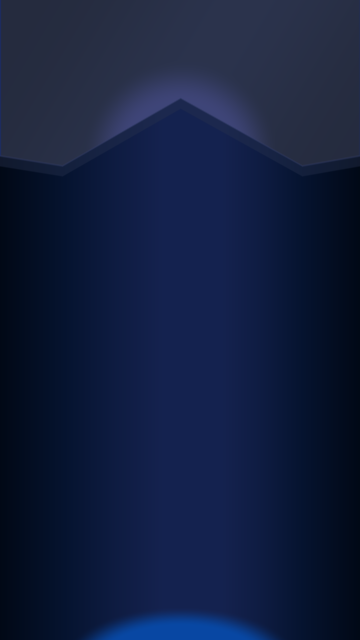
Write a WebGL 1 fragment shader that draws this background.

```glsl
precision highp float;
// A dark blue hall under a slate canopy with a zigzag lower edge.
// The canopy is a piecewise linear height with a translucent rim below it;
// a soft violet disc glows behind its peak, a blue ellipse at the floor.

uniform vec2 u_resolution;

// Lengths are fractions of the canvas width, heights measured from the top.
const float ASPECT = 1.7778;
const float PEAK_X = 0.502;
const float PEAK_Y = 0.273;
const float VALLEY_Y = 0.461;
const float SIDE_Y = 0.433;
const float LEFT_VALLEY = 0.174;
const float RIGHT_VALLEY = 0.840;
const float RIM_DEPTH = 0.029;

const vec3 WALL_EDGE = vec3(0.004, 0.033, 0.085);
const vec3 WALL_SIDE = vec3(0.020, 0.075, 0.185);
const vec3 WALL_MID = vec3(0.055, 0.108, 0.255);
const vec3 WALL_CENTER = vec3(0.080, 0.133, 0.308);
const vec3 SLATE = vec3(0.145, 0.170, 0.245);
const vec3 SLATE_LIGHT = vec3(0.168, 0.200, 0.300);
const vec3 RIM = vec3(0.150, 0.190, 0.300);
const vec3 RIM_LINE = vec3(0.210, 0.250, 0.430);
const vec3 SIDE_LINE = vec3(0.100, 0.170, 0.420);
const vec3 PEAK_GLOW = vec3(0.245, 0.270, 0.470);
const vec3 FLOOR_GLOW = vec3(0.030, 0.280, 0.640);

const vec2 PEAK_GLOW_CENTER = vec2(0.502, 0.440);
const vec2 FLOOR_GLOW_CENTER = vec2(0.502, 1.854);
const vec2 FLOOR_GLOW_RADII = vec2(0.278, 0.139);

float ramp(float a, float b, float x) {
  return clamp((x - a) / (b - a), 0.0, 1.0);
}

// Height of the canopy edge at x
float canopyEdge(float x) {
  float y = mix(SIDE_Y, VALLEY_Y, ramp(0.0, LEFT_VALLEY, x));
  y = mix(y, PEAK_Y, ramp(LEFT_VALLEY, PEAK_X, x));
  y = mix(y, VALLEY_Y, ramp(PEAK_X, RIGHT_VALLEY, x));
  return mix(y, SIDE_Y, ramp(RIGHT_VALLEY, 1.0, x));
}

// Horizontal wall gradient, brightest around the middle
vec3 wallColor(float x) {
  vec3 left = mix(WALL_EDGE, WALL_SIDE, ramp(0.0, 0.18, x));
  left = mix(left, WALL_MID, ramp(0.18, 0.32, x));
  left = mix(left, WALL_CENTER, ramp(0.32, 0.45, x));
  vec3 right = mix(WALL_CENTER, WALL_MID, ramp(0.62, 0.73, x));
  right = mix(right, WALL_SIDE, ramp(0.73, 0.84, x));
  right = mix(right, WALL_EDGE, ramp(0.84, 1.0, x));
  return x < 0.5 ? left : right;
}

// Slate with a diagonal sheen, a glow at the peak and lit outer borders
vec3 canopyColor(vec2 p, float pixel) {
  float sheen = 1.0 - smoothstep(0.0, 0.55, abs(p.x + 0.6 * p.y - 0.68));
  vec3 color = mix(SLATE, SLATE_LIGHT, sheen);
  float glow = 1.0 - smoothstep(0.155, 0.275, distance(p, PEAK_GLOW_CENTER));
  color = mix(color, PEAK_GLOW, glow);
  float border = min(p.x, 1.0 - p.x);
  float line = 1.0 - smoothstep(0.002, 0.002 + pixel, border);
  return mix(color, SIDE_LINE, line * mix(0.7, 0.25, step(0.5, p.x)));
}

void main() {
  vec2 uv = gl_FragCoord.xy / u_resolution;
  vec2 p = vec2(uv.x, (1.0 - uv.y) * ASPECT);
  float pixel = 1.0 / u_resolution.x;

  // Wall and floor glow
  vec3 color = wallColor(p.x);
  float floorRadius = length((p - FLOOR_GLOW_CENTER) / FLOOR_GLOW_RADII);
  color = mix(color, FLOOR_GLOW, 1.0 - smoothstep(0.83, 1.22, floorRadius));

  // Translucent rim, then the canopy above it
  float below = p.y - canopyEdge(p.x);
  float rim = 1.0 - smoothstep(-pixel, pixel, below - RIM_DEPTH);
  color = mix(color, RIM, 0.42 * rim);
  float canopy = 1.0 - smoothstep(-pixel, pixel, below);
  color = mix(color, canopyColor(p, pixel), canopy);

  // Thin highlight along the canopy edge
  float highlight = 1.0 - smoothstep(0.0, 0.002 + pixel, abs(below));
  color = mix(color, RIM_LINE, 0.35 * highlight);

  gl_FragColor = vec4(color, 1.0);
}
```
